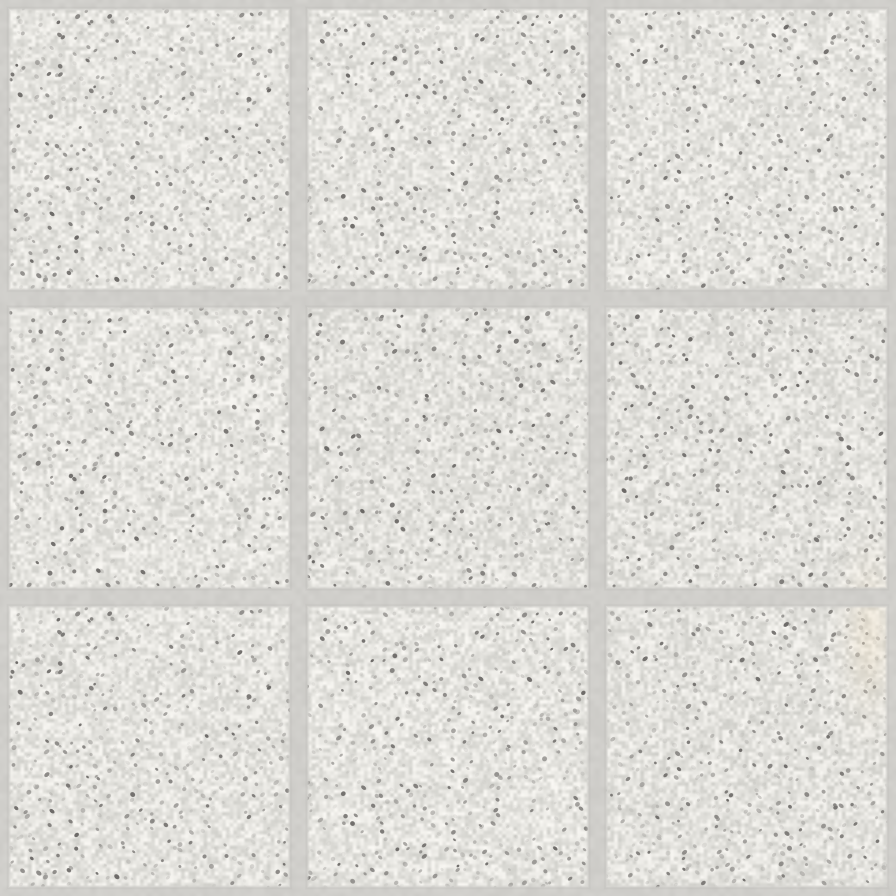
This texture is drawn by a WebGL 2 fragment shader. Its source:

```glsl
#version 300 es
precision highp float;
// Speckled mineral ceiling panels, three by three, held in a pale grey grid.

uniform vec2 u_resolution;
out vec4 fragColor;

const float PANELS = 3.0;            // panels across and down
const float RAIL_HALF = 0.033;       // half rail width, in panel units
const float RAIL_SOFT = 0.007;       // blur of the rail edge
const float GRAIN_CELLS = 80.0;      // fine grain cells per panel
const float SPECK_CELLS = 30.0;      // speck cells per panel
const float SPECK_MIN = 0.13;        // speck radii, in speck cells
const float SPECK_MAX = 0.25;
const float RAIL_GRAIN = 0.03;
const float PANEL_TONE = 0.008;      // brightness shift between panels
const float STAIN_STRENGTH = 0.35;
const vec2 STAIN_CENTER = vec2(0.97, 0.29);
const vec2 STAIN_SIZE = vec2(0.025, 0.075);
const vec3 GRAIN_DARK = vec3(0.812, 0.810, 0.790);
const vec3 GRAIN_LIGHT = vec3(0.968, 0.962, 0.945);
const vec3 SPECK_COLOR = vec3(0.42, 0.41, 0.40);
const vec3 RAIL_COLOR = vec3(0.815, 0.810, 0.795);
const vec3 LIP_COLOR = vec3(0.765, 0.760, 0.745);
const vec3 STAIN_COLOR = vec3(0.94, 0.88, 0.77);

// Integer hash: three values in 0..1 from a cell and a seed.
vec3 hash3(vec2 cell, float seed) {
    uvec3 v = uvec3(ivec3(vec3(cell, seed)) + 1024);
    v = v * 1664525u + 1013904223u;
    v.x += v.y * v.z; v.y += v.z * v.x; v.z += v.x * v.y;
    v ^= v >> 16u;
    v.x += v.y * v.z; v.y += v.z * v.x; v.z += v.x * v.y;
    return vec3(v >> 8u) / 16777216.0;
}

float valueNoise(vec2 p, float seed) {
    vec2 cell = floor(p);
    vec2 f = smoothstep(0.0, 1.0, p - cell);
    float low = mix(hash3(cell, seed).x, hash3(cell + vec2(1, 0), seed).x, f.x);
    float high = mix(hash3(cell + vec2(0, 1), seed).x, hash3(cell + vec2(1), seed).x, f.x);
    return mix(low, high, f.y);
}

// Darkness of the scattered specks; most are faint, a few are strong.
float specks(vec2 p, float seed, float pixel) {
    vec2 cell = floor(p);
    float darkness = 0.0;
    for (int y = -1; y <= 1; y++) {
        for (int x = -1; x <= 1; x++) {
            vec2 id = cell + vec2(x, y);
            vec3 place = hash3(id, seed);
            vec3 look = hash3(id, seed + 50.0);
            vec2 d = p - id - place.xy;
            d.x += (look.y - 0.5) * d.y;
            float radius = mix(SPECK_MIN, SPECK_MAX, look.x);
            float soft = max(0.06, pixel * 0.7);
            float cover = 1.0 - smoothstep(radius - soft, radius + soft, length(d));
            darkness = max(darkness, cover * place.z * place.z * place.z);
        }
    }
    return darkness;
}

void main() {
    float side = min(u_resolution.x, u_resolution.y);
    vec2 uv = gl_FragCoord.xy / side;
    vec2 panel = floor(uv * PANELS);
    vec2 local = uv * PANELS - panel;
    float pixel = PANELS / side;

    // Speckle layout: columns differ, and alternate rows share a layout.
    float seed = 1.0 + panel.x + PANELS * mod(panel.y, 2.0);
    float grain = valueNoise(local * GRAIN_CELLS, seed);
    vec3 color = mix(GRAIN_DARK, GRAIN_LIGHT, grain);
    float speck = specks(local * SPECK_CELLS, seed + 100.0, pixel * SPECK_CELLS);
    color = mix(color, SPECK_COLOR, speck);
    color += (hash3(panel, 7.0).x - 0.5) * 2.0 * PANEL_TONE;

    // Faint warm stain near the right border.
    vec2 stainOffset = (uv - STAIN_CENTER) / STAIN_SIZE;
    float stain = exp(-dot(stainOffset, stainOffset));
    color = mix(color, STAIN_COLOR, stain * STAIN_STRENGTH);

    // Rails with a slightly darker lip where they meet the panel.
    vec2 border = min(local, 1.0 - local);
    float edge = min(border.x, border.y) - RAIL_HALF;
    float soft = max(RAIL_SOFT, pixel);
    float lip = 1.0 - smoothstep(0.0, soft, abs(edge + soft));
    vec3 rail = mix(RAIL_COLOR, LIP_COLOR, lip * 0.5);
    rail += (valueNoise(uv * PANELS * GRAIN_CELLS * 0.6, 31.0) - 0.5) * RAIL_GRAIN;
    color = mix(rail, color, smoothstep(-soft, soft, edge));

    fragColor = vec4(clamp(color, 0.0, 1.0), 1.0);
}
```
